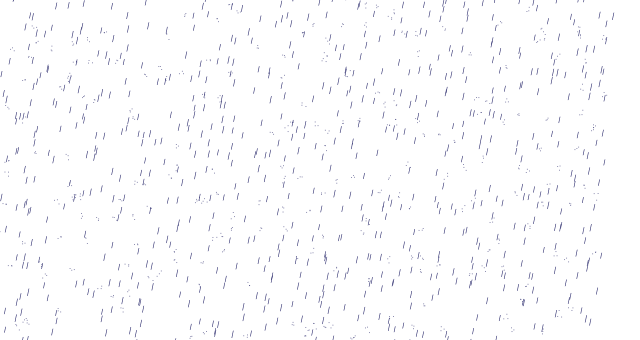
This pattern is drawn by a WebGL 1 fragment shader. Its source:

```glsl
precision highp float;
// Fine slanted rain streaks with small splash dots on white paper.
uniform vec2 u_resolution;

// Lengths are fractions of the canvas height.
const vec3 PAPER = vec3(1.0);
const vec3 INK = vec3(0.19, 0.19, 0.44);
const float CELL = 0.06;
const float STREAK_CHANCE = 0.43;
const float SPLASH_CHANCE = 0.18;
const float STREAK_HALF_WIDTH = 0.00092;
const float DOT_HALF_SIZE = 0.0013;
const float SLANT = 0.2;
const float FIELD_SHEAR = 0.075;

float hash(vec2 p) {
  return fract(sin(dot(p, vec2(127.1, 311.7))) * 43758.5453);
}

vec2 hash2(vec2 p) {
  return vec2(hash(p), hash(p + vec2(37.3, 17.9)));
}

// Share of a pixel, centred at d, covered by a band of the given half width.
float bandCoverage(float d, float halfWidth, float pixel) {
  return clamp((d + halfWidth) / pixel, -0.5, 0.5)
       - clamp((d - halfWidth) / pixel, -0.5, 0.5);
}

float boxCoverage(vec2 p, vec2 halfSize, float pixel) {
  return bandCoverage(p.x, halfSize.x, pixel) * bandCoverage(p.y, halfSize.y, pixel);
}

float streak(vec2 p, float halfLength, float pixel) {
  p.x -= p.y * SLANT;
  return boxCoverage(p, vec2(STREAK_HALF_WIDTH, halfLength), pixel);
}

// Three tiny drops scattered around one point.
float splash(vec2 p, vec2 seed, float pixel) {
  float clear = 1.0;
  for (int i = 0; i < 3; i++) {
    vec2 offset = (hash2(seed + float(i) * 5.17) - 0.5) * vec2(0.015, 0.022);
    clear *= 1.0 - 0.7 * boxCoverage(p - offset, vec2(DOT_HALF_SIZE), pixel);
  }
  return 1.0 - clear;
}

// The rain field leans, leaving narrow empty wedges at the sides.
float insideField(vec2 p, float aspect) {
  float x = p.x - p.y * FIELD_SHEAR;
  return step(-0.04, x) * step(x, aspect - 0.1);
}

// Uncovered share of the paper after drawing one scattered layer.
float rainLayer(vec2 p, float layer, float aspect, float pixel) {
  vec2 home = floor(p / CELL);
  float clear = 1.0;
  for (int j = -1; j <= 1; j++) {
    for (int i = -1; i <= 1; i++) {
      vec2 cell = home + vec2(float(i), float(j));
      vec2 seed = cell + layer * vec2(71.3, 53.7);
      vec2 drop = (cell + hash2(seed + 3.1)) * CELL;
      vec2 spot = (cell + hash2(seed + 11.7)) * CELL;
      if (hash(seed) < STREAK_CHANCE) {
        float halfLength = mix(0.0085, 0.0110, hash(seed + 23.9));
        clear *= 1.0 - streak(p - drop, halfLength, pixel) * insideField(drop, aspect);
      }
      if (hash(seed + 41.3) < SPLASH_CHANCE) {
        clear *= 1.0 - splash(p - spot, seed + 61.9, pixel) * insideField(spot, aspect);
      }
    }
  }
  return clear;
}

void main() {
  float pixel = 1.0 / u_resolution.y;
  float aspect = u_resolution.x * pixel;
  vec2 p = gl_FragCoord.xy * pixel;

  // Overlapping layers make loose clusters and gaps.
  float clear = 1.0;
  for (int k = 0; k < 3; k++) {
    float layer = float(k) + 1.0;
    vec2 shift = layer * vec2(0.023, 0.037);
    clear *= rainLayer(p + shift, layer, aspect, pixel);
  }
  gl_FragColor = vec4(mix(INK, PAPER, clear), 1.0);
}
```
